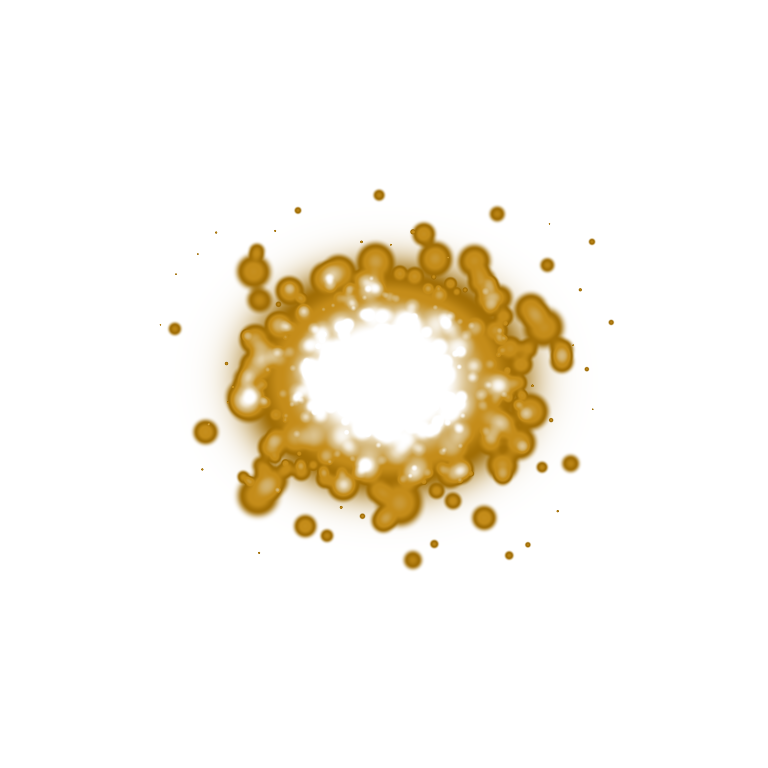
This background is drawn by a three.js fragment shader. Its source:

```glsl
varying vec2 vUv;

const float TAU = 6.28319;
const int MAX_DOTS = 160;

const vec3 PAPER = vec3(1.0);
const vec3 DARK_GOLD = vec3(0.63, 0.43, 0.02);
const vec3 GOLD = vec3(0.77, 0.55, 0.10);
const vec3 TAN = vec3(0.83, 0.71, 0.46);

// Three random values from one number
vec3 hash3(float n) {
  vec3 q = fract(vec3(n) * vec3(0.1031, 0.1030, 0.0973));
  q += dot(q, q.yzx + 33.33);
  return fract((q.xxy + q.yzz) * q.zyx);
}

// Soft round dot that fades to zero at its radius
float softDot(vec2 p, vec2 center, float radius) {
  vec2 d = (p - center) / radius;
  float falloff = max(1.0 - dot(d, d), 0.0);
  return falloff * falloff;
}

// Outline swells toward the diagonals
float outline(float angle) {
  return 1.0 - 0.09 * cos(4.0 * angle);
}

// Sum of dots spread over a ring; band and sizes hold (min, max)
float scatter(vec2 p, vec2 center, vec2 extent, int count, float seed,
              vec2 band, vec2 sizes) {
  float sum = 0.0;
  for (int i = 0; i < MAX_DOTS; i++) {
    if (i >= count) break;
    vec3 h = hash3(float(i) + seed);
    float angle = TAU * (float(i) + h.x) / float(count);
    float reach = mix(band.x, band.y, h.y) * outline(angle);
    vec2 place = center + extent * reach * vec2(cos(angle), sin(angle));
    sum += softDot(p, place, mix(sizes.x, sizes.y, h.z * h.z));
  }
  return sum;
}

// Bright body of the burst
float coreGlow(vec2 p, vec2 center, vec2 extent) {
  vec2 d = (p - center) / extent;
  return 3.8 * exp(-2.4 * dot(d, d));
}

// Density to colour: paper, dark rim, gold, tan, white heat
vec3 heatColor(float density) {
  vec3 color = mix(PAPER, DARK_GOLD, smoothstep(0.0, 0.52, density));
  color = mix(color, GOLD, smoothstep(0.5, 0.9, density));
  color = mix(color, TAN, smoothstep(0.95, 1.6, density));
  return mix(color, PAPER, smoothstep(1.45, 2.4, density));
}

void main() {
  vec2 center = vec2(0.503, 0.506);
  vec2 extent = vec2(0.18, 0.147);

  float density = coreGlow(vUv, center, extent);

  // Large puffs around the rim
  density += scatter(vUv, center, extent, 38, 17.0,
                     vec2(0.85, 1.42), vec2(0.020, 0.038));
  // Mottled body
  density += 0.65 * scatter(vUv, center, extent, 150, 231.0,
                            vec2(0.35, 1.12), vec2(0.009, 0.024));
  // Fine grain
  density += 0.45 * scatter(vUv, center, extent, 140, 517.0,
                            vec2(0.2, 1.0), vec2(0.004, 0.010));
  // Stray specks
  density += 0.75 * scatter(vUv, center, extent, 44, 823.0,
                            vec2(1.15, 1.8), vec2(0.0015, 0.018));

  gl_FragColor = vec4(heatColor(density), 1.0);
}
```
